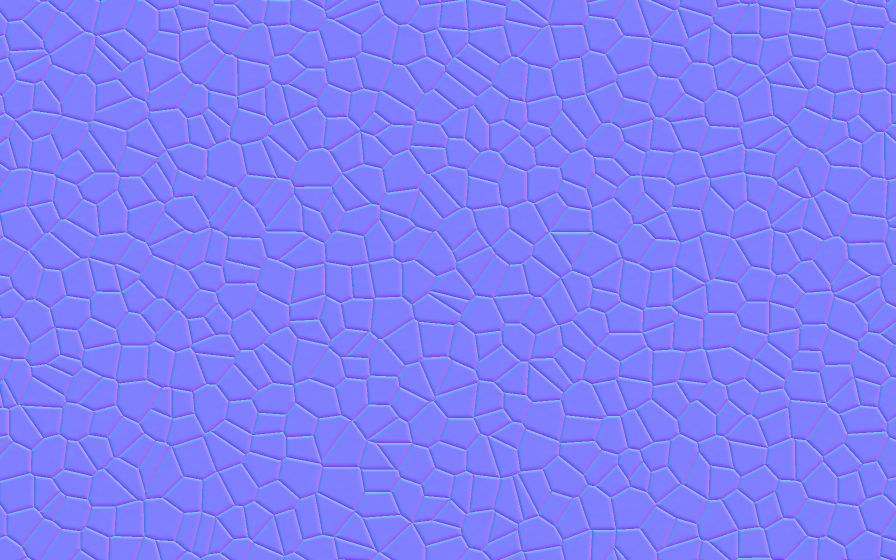
Give the GLSL for this texture map, as a Shadertoy shader.

```glsl
// Tangent-space normal map of irregular cracked cells with bevelled grooves.

const float CELLS_PER_HEIGHT = 19.0;
const float JITTER = 0.97;
const int SAMPLES = 2;

vec2 hash2(vec2 p) {
    vec3 q = fract(p.xyx * vec3(0.1031, 0.1030, 0.0973));
    q += dot(q, q.yzx + 33.33);
    return fract((q.xx + q.yz) * q.zy);
}

// Gradient noise, roughly -0.7 to 0.7
float gradientNoise(vec2 p) {
    vec2 i = floor(p), f = p - i;
    vec2 u = f * f * f * (f * (f * 6.0 - 15.0) + 10.0);
    vec2 a = vec2(1.0, 0.0);
    float g00 = dot(hash2(i) * 2.0 - 1.0, f);
    float g10 = dot(hash2(i + a.xy) * 2.0 - 1.0, f - a.xy);
    float g01 = dot(hash2(i + a.yx) * 2.0 - 1.0, f - a.yx);
    float g11 = dot(hash2(i + a.xx) * 2.0 - 1.0, f - a.xx);
    return mix(mix(g00, g10, u.x), mix(g01, g11, u.x), u.y);
}

// Offset from the fractional position to the seed of a neighbouring cell
vec2 seedOffset(vec2 base, vec2 f, vec2 cell, float jitter) {
    return cell + 0.5 + jitter * (hash2(base + cell) - 0.5) - f;
}

// xy: unit direction towards the nearest border, z: distance to it
vec3 voronoiBorder(vec2 p, float jitter) {
    vec2 base = floor(p), f = p - base;
    vec2 nearest = vec2(0.0), nearestCell = vec2(0.0);
    float best = 1e3;
    for (int y = -1; y <= 1; y++)
    for (int x = -1; x <= 1; x++) {
        vec2 cell = vec2(x, y);
        vec2 seed = seedOffset(base, f, cell, jitter);
        float d = dot(seed, seed);
        if (d < best) { best = d; nearest = seed; nearestCell = cell; }
    }
    vec3 border = vec3(0.0, 1.0, 1e3);
    for (int y = -2; y <= 2; y++)
    for (int x = -2; x <= 2; x++) {
        if (x == 0 && y == 0) continue;
        vec2 seed = seedOffset(base, f, nearestCell + vec2(x, y), jitter);
        vec2 across = normalize(seed - nearest);
        float d = dot(0.5 * (seed + nearest), across);
        if (d < border.z) border = vec3(across, d);
    }
    return border;
}

// Tilt of the bevel: crisp on upward walls, broad and soft on downward ones
vec2 bevelTilt(vec3 border) {
    float upward = smoothstep(-0.3, 0.3, border.y - 0.4 * border.x);
    float crisp = 0.64 * max(1.0 - border.z / 0.10, 0.0);
    float soft = max(1.0 - border.z / 0.19, 0.0);
    return border.xy * mix(0.56 * soft * soft, crisp, upward);
}

// Faint surface grain as a tilt
vec2 grainTilt(vec2 p, float amount) {
    return amount * vec2(gradientNoise(p), gradientNoise(p + 47.3));
}

vec3 encodeNormal(vec2 tilt) {
    float z = sqrt(max(1.0 - dot(tilt, tilt), 0.0));
    return 0.5 + 0.5 * vec3(tilt, z);
}

void mainImage(out vec4 fragColor, in vec2 fragCoord) {
    // Average several samples per pixel to smooth the edges
    vec3 color = vec3(0.0);
    for (int j = 0; j < SAMPLES; j++)
    for (int i = 0; i < SAMPLES; i++) {
        vec2 shift = (vec2(i, j) + 0.5) / float(SAMPLES) - 0.5;
        vec2 p = (fragCoord + shift) / iResolution.y * CELLS_PER_HEIGHT;
        vec2 tilt = bevelTilt(voronoiBorder(p, JITTER));
        tilt += grainTilt(p * vec2(3.0, 5.0), 0.04);
        color += encodeNormal(tilt);
    }
    fragColor = vec4(color / float(SAMPLES * SAMPLES), 1.0);
}
```
